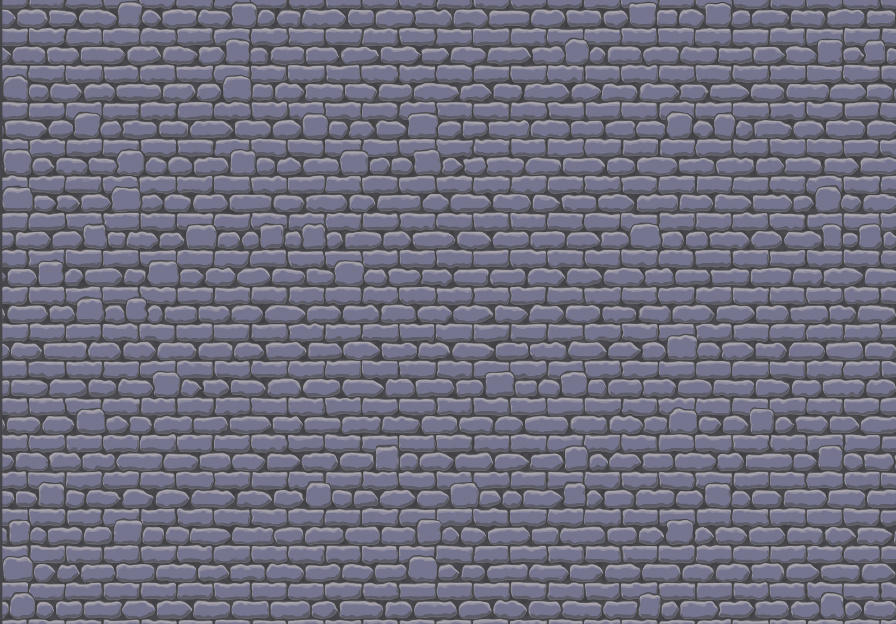
A Shadertoy shader for this texture:

```glsl
const vec3 MORTAR = vec3(.27, .27, .29);
const vec3 SHADOW = vec3(.36, .36, .41);
const vec3 BODY = vec3(.46, .46, .56);
const vec3 LIT = vec3(.56, .55, .62);
const vec3 HIGHLIGHT = vec3(.65, .64, .67);
const vec3 RIM = vec3(.47, .47, .48);

struct Stone {
    vec2 mid, halfSize;
    float corner, taper;
};

float hash(vec2 p) {
    vec3 v = fract(p.xyx * .1031);
    v += dot(v, v.yzx + 33.33);
    return fract((v.x + v.y) * v.z);
}

float noise(vec2 p) {
    vec2 i = floor(p), f = fract(p);
    f = f * f * (3. - 2. * f);
    return mix(mix(hash(i), hash(i + vec2(1, 0)), f.x),
               mix(hash(i + vec2(0, 1)), hash(i + vec2(1, 1)), f.x), f.y);
}

// 1 where a rough cell is split into a tall lump and a small stone
float isSplit(float cell, float row) {
    return mod(row, 2.) * step(hash(vec2(cell, row) + 71.), .17);
}

// Left joint of a cell, in brick lengths; split cells push outwards
float joint(float cell, float row) {
    float jitter = (hash(vec2(cell, row) + 13.) - .5) * mix(.02, .3, mod(row, 2.));
    return cell + jitter + .15 * (isSplit(cell - 1., row) - isSplit(cell, row));
}

// Even rows hold regular bricks, odd rows hold rough stones half a brick along
Stone stoneAt(float x, float row) {
    float rough = mod(row, 2.), start = 1.53 - rough;
    x = (x - start) / 2.;
    float cell = floor(x);
    if (x < joint(cell, row)) cell--;
    else if (x > joint(cell + 1., row)) cell++;

    float left = joint(cell, row), right = joint(cell + 1., row);
    float lump = 0.;
    if (isSplit(cell, row) > .5) {
        float middle = mix(left, right, .56);
        lump = step(x, middle);
        if (lump > .5) right = middle;
        else left = middle;
    }
    float pick = hash(vec2(cell, row) + 5.);
    Stone s;
    s.mid = vec2(left + right + start, row - .19 * lump);
    s.halfSize = vec2(right - left - .045, mix(.45, .43 + .05 * pick, rough) + .2 * lump);
    s.corner = mix(.12, .24 + .16 * pick, rough);
    s.taper = rough * (1. - lump) * .7 * fract(pick * 7.);
    return s;
}

// Rounded box, rounder below, with a tapered right end
float outline(vec2 d, Stone s) {
    float r = d.y > 0. ? max(s.corner, .27) : s.corner;
    vec2 size = s.halfSize;
    if (d.x > 0.) size.x -= s.taper * abs(d.y);
    d = abs(d) - size + r;
    return length(max(d, 0.)) + min(max(d.x, d.y), 0.) - r;
}

float cover(float dist, float px) {
    return clamp(.5 - dist / px, 0., 1.);
}

void mainImage(out vec4 fragColor, in vec2 fragCoord) {
    // One unit is one course high, counted down from the top
    vec2 uv = fragCoord / iResolution.xy;
    vec2 q = vec2(uv.x * 48.38, (1. - uv.y) * 33.77);
    float px = 33.77 / iResolution.y;

    vec2 warp = (vec2(noise(q * 3.), noise(q * 3. + 40.)) - .5) * .14;
    float ragged = (noise(q * vec2(4, 6)) - .5) * .13;
    vec3 mortar = MORTAR * (.9 + .2 * noise(q * 5.));
    vec3 col = mortar;

    // The course below is drawn last so its lumps overlap this one
    for (float k = 0.; k < 2.; k++) {
        Stone s = stoneAt(q.x, floor(q.y + .5) + k);
        vec2 d = q + warp - s.mid;
        float edge = outline(d, s);

        // Shadow below, light bands above
        vec3 face = mix(SHADOW, BODY, cover(outline(d + vec2(.04, .17), s) + ragged, px));
        face = mix(LIT, face, cover(outline(d - vec2(.05, .2), s) + ragged, px));
        face = mix(HIGHLIGHT, face, cover(outline(d - vec2(.02, .12), s) + ragged * .5, px));
        face = mix(RIM, face, cover(edge + .025, px));

        col = mix(col, mortar, cover(edge - .06, px));
        col = mix(col, face, cover(edge, px));
    }

    // Dark strip along the left side
    col = mix(MORTAR, col, clamp(fragCoord.x - .0026 * iResolution.x + .5, 0., 1.));
    fragColor = vec4(col, 1.);
}
```
